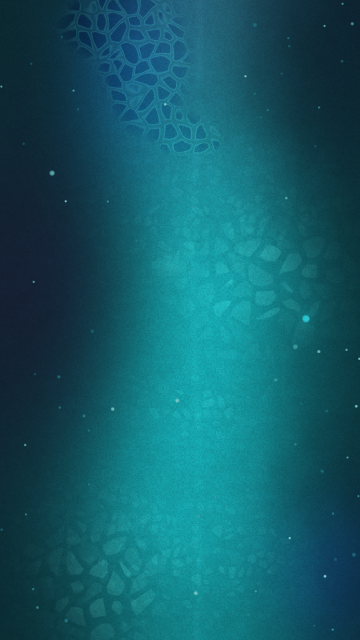
A Shadertoy shader for this background:

```glsl
vec2 hash2(vec2 p) {
    vec3 q = fract(p.xyx * vec3(0.1031, 0.1030, 0.0973));
    q += dot(q, q.yzx + 33.33);
    return fract((q.xx + q.yz) * q.zy);
}

// Rounded cells: x = fill, y = rim, z = random tone
vec3 cells(vec2 p) {
    p += 0.16 * sin(p.yx * 2.3 + 1.5 * sin(p * 1.1));
    float near = 9.0, next = 9.0, tone = 0.0;
    for (int j = -1; j <= 1; j++)
    for (int i = -1; i <= 1; i++) {
        vec2 cell = floor(p) + vec2(i, j);
        vec2 seed = hash2(cell + 40.0);
        float d = length(cell + 0.1 + 0.8 * seed - p);
        if (d < near) {
            next = near;
            near = d;
            tone = seed.x;
        } else next = min(next, d);
    }
    float gap = next - near - 0.08 - 0.22 * tone;
    float rim = exp(-pow(gap / 0.09, 2.0));
    return vec3(smoothstep(0.0, 0.14, gap), rim, tone);
}

// Soft elliptical region
float patchMask(vec2 uv, vec2 center, vec2 radius) {
    vec2 q = (uv - center) / radius;
    return exp(-dot(q, q));
}

float ripples(vec2 p) {
    float sum = 0.0, gain = 0.5;
    for (int i = 0; i < 4; i++) {
        p = mat2(0.8, 0.6, -0.6, 0.8) * p * 1.8 + 1.7;
        sum += gain * sin(p.x + 1.6 * sin(p.y)) * cos(p.y * 0.8);
        gain *= 0.6;
    }
    return sum;
}

// Broad column of light between dark sides
vec3 water(vec2 uv, float waves) {
    vec3 leftSide = mix(vec3(0.04, 0.16, 0.19), vec3(0.08, 0.125, 0.20),
                        patchMask(uv, vec2(0.05, 0.55), vec2(0.35, 0.25)));
    vec3 rightSide = mix(vec3(0.04, 0.17, 0.20), vec3(0.05, 0.14, 0.19), smoothstep(0.6, 1.0, uv.y));
    vec3 shade = mix(leftSide, rightSide, smoothstep(0.2, 0.8, uv.x));
    vec3 light = mix(vec3(0.08, 0.64, 0.67), vec3(0.14, 0.37, 0.45), smoothstep(0.5, 1.05, uv.y));
    light *= mix(0.78, 1.0, smoothstep(0.0, 0.22, uv.y));
    float center = 0.56 + 0.025 * sin(uv.y * 9.0 + 3.0) + 0.012 * waves;
    float leftWidth = mix(0.33, 0.25, smoothstep(0.1, 0.6, uv.y));
    float rightWidth = mix(0.29, 0.22, smoothstep(0.5, 0.95, uv.y));
    float d = uv.x - center;
    float beam = exp(-pow(abs(d) / (d < 0.0 ? leftWidth : rightWidth), 2.2));
    vec3 color = mix(shade, light, beam);
    color += vec3(0.0, 0.05, 0.13) * patchMask(uv, vec2(0.34, 0.9), vec2(0.16, 0.17));
    color += vec3(0.01, 0.0, 0.09) * patchMask(uv, vec2(0.93, 0.1), vec2(0.17, 0.12));
    return color;
}

void mainImage(out vec4 fragColor, in vec2 fragCoord) {
    vec2 uv = fragCoord / iResolution.xy;
    vec2 p = fragCoord / iResolution.x;
    float aspect = iResolution.y / iResolution.x;
    float waves = ripples(p * 5.0);
    vec3 color = water(uv, waves);
    color *= 1.0 + 0.045 * waves + 0.025 * ripples(p * vec2(28.0, 40.0));

    // Dark bubbles with pale rims, upper left
    vec3 bubble = cells(p * 23.0);
    float cluster = patchMask(uv, vec2(0.33, 0.97), vec2(0.15, 0.06))
                  + patchMask(uv, vec2(0.41, 0.87), vec2(0.12, 0.08))
                  + patchMask(uv, vec2(0.54, 0.785), vec2(0.09, 0.03));
    cluster = smoothstep(0.25, 0.65, cluster + 0.12 * waves);
    color += cluster * (bubble.y * vec3(0.03, 0.07, 0.06) - bubble.x * vec3(0.03, 0.07, 0.035));

    // Pale bubbles: large ones in two groups, small ones around them
    vec3 large = cells(p * 17.0 + 5.0);
    vec3 small = cells(p * 34.0 + 9.0);
    float largeArea = patchMask(uv, vec2(0.71, 0.56), vec2(0.17, 0.09))
                    + patchMask(uv, vec2(0.30, 0.09), vec2(0.15, 0.09));
    float smallArea = patchMask(uv, vec2(0.55, 0.37), vec2(0.16, 0.06))
                    + 0.8 * patchMask(uv, vec2(0.60, 0.65), vec2(0.28, 0.10))
                    + 0.8 * patchMask(uv, vec2(0.38, 0.13), vec2(0.24, 0.12))
                    + 0.7 * patchMask(uv, vec2(0.66, 0.13), vec2(0.16, 0.09));
    float pale = large.x * largeArea * (0.4 + large.z)
               + 0.6 * small.x * smallArea * smoothstep(0.2, 0.9, small.z);
    color += pale * vec3(0.055, 0.085, 0.075);

    // Faint vertical seam and hazy spot
    float seam = exp(-pow((uv.x - 0.545 - 0.01 * sin(uv.y * 8.0)) / 0.012, 2.0));
    color += seam * (0.6 + 0.4 * waves) * vec3(0.015, 0.03, 0.03);
    color += 0.10 * exp(-length(p - vec2(0.475, 0.583 * aspect)) / 0.022) * vec3(0.7, 1.0, 0.9);

    // Drifting specks, mostly along both sides
    for (int i = 0; i < 76; i++) {
        vec2 place = hash2(vec2(i, 7)), kind = hash2(vec2(i, 31));
        float inset = 0.32 * place.x;
        float x = i % 9 == 0 ? mix(0.2, 0.8, place.x) : (i % 5 < 3 ? 1.0 - inset : inset);
        float radius = 0.0018 + 0.006 * pow(kind.x, 4.0);
        float d = length(p - vec2(x, place.y * aspect));
        float spot = 1.0 - smoothstep(radius * 0.4, radius + 0.003, d);
        vec3 tint = mix(vec3(0.10, 0.52, 0.60), vec3(0.55, 0.85, 0.83), kind.y * kind.y);
        color = mix(color, tint, spot * (0.4 + 0.5 * kind.y));
    }
    float orb = length(p - vec2(0.85, 0.502 * aspect));
    color = mix(color, vec3(0.14, 0.70, 0.74), 1.0 - smoothstep(0.006, 0.013, orb));
    color += 0.08 * exp(-orb / 0.02) * vec3(0.2, 1.0, 1.0);

    // Fine grain
    color *= 1.0 + 0.09 * (hash2(floor(p * 288.0)).x - 0.5);
    fragColor = vec4(color, 1.0);
}
```
